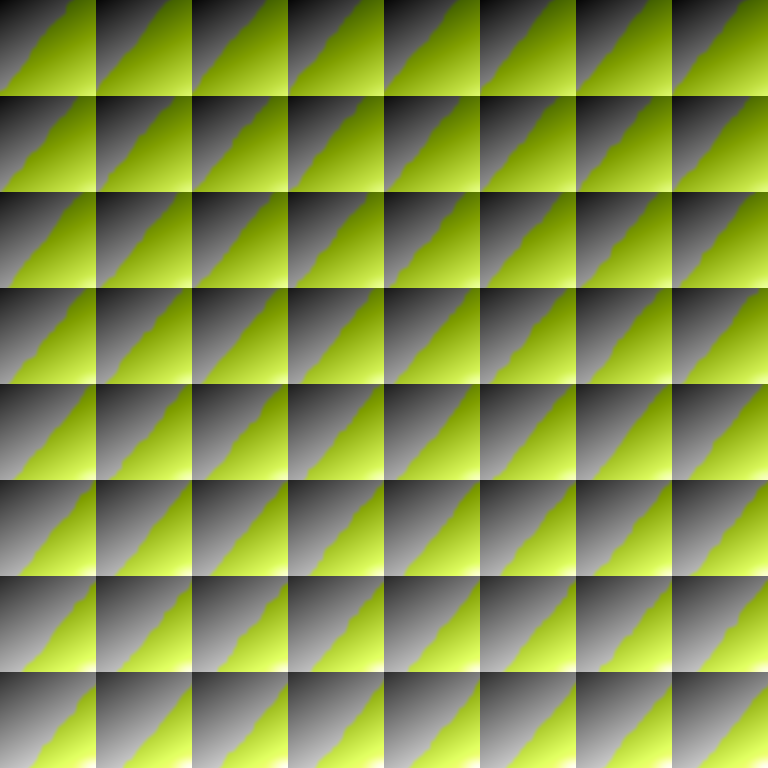
Give the GLSL for this pattern, as a Shadertoy shader.

```glsl
// An 8 by 8 grid of shaded tiles, each split by a ragged diagonal into grey and lime.
// A linear ramp lights each tile from its top left to its bottom right corner;
// lower rows are brighter, and their diagonals sit further to the right.
#define TILES 8.0
#define RAMP vec2(0.30, 0.53)          // light gained across and down a tile
#define BASE_LIGHT vec2(0.02, 0.18)    // corner light in the top and bottom row
#define SPLIT vec2(0.77, 1.09)         // diagonal position in the top and bottom row
#define SLANT 0.80
#define EDGE_SOFTNESS 0.04
#define RAGGEDNESS 0.075
#define RAG_FREQUENCY 6.0
#define LIME_SHIFT vec3(0.0, 0.12, -0.50)
#define GLINT_RADIUS 0.16
#define SAMPLES 2

float hash(vec2 p) {
    vec3 q = fract(vec3(p.xyx) * 0.1031);
    q += dot(q, q.yzx + 33.33);
    return fract((q.x + q.y) * q.z);
}

// Smooth one-dimensional noise, with a separate track for each seed
float noise(float x, float seed) {
    float i = floor(x);
    float f = x - i;
    f = f * f * (3.0 - 2.0 * f);
    return mix(hash(vec2(i, seed)), hash(vec2(i + 1.0, seed)), f);
}

// Colour at a point given in tile units, counted from the upper left
vec3 tileColor(vec2 p) {
    vec2 cell = floor(p);
    vec2 uv = p - cell;
    float descent = cell.y / (TILES - 1.0);

    // Shading ramp
    float light = mix(BASE_LIGHT.x, BASE_LIGHT.y, descent) + dot(uv, RAMP);
    vec3 grey = vec3(light);
    vec3 lime = clamp(grey + LIME_SHIFT, 0.0, 1.0);

    // Ragged diagonal, different in every tile
    float along = (uv.y - uv.x + 2.0) * RAG_FREQUENCY;
    float seed = cell.x + cell.y * TILES + 1.0;
    float rag = 0.7 * noise(along, seed) + 0.3 * noise(along * 2.3, seed + 80.0) - 0.5;
    float side = uv.x + SLANT * uv.y - mix(SPLIT.x, SPLIT.y, descent) + RAGGEDNESS * rag;
    vec3 color = mix(grey, lime, smoothstep(-EDGE_SOFTNESS, EDGE_SOFTNESS, side));

    // Pale glint in the lower right corner, stronger in lower rows
    float glint = 1.0 - smoothstep(0.0, GLINT_RADIUS, length((1.0 - uv) * vec2(0.6, 1.0)));
    return mix(color, vec3(1.0), glint * mix(0.1, 0.9, descent));
}

void mainImage(out vec4 fragColor, in vec2 fragCoord) {
    // Average several samples per pixel to smooth the tile borders
    vec3 sum = vec3(0.0);
    for (int j = 0; j < SAMPLES; j++) {
        for (int i = 0; i < SAMPLES; i++) {
            vec2 offset = (vec2(i, j) + 0.5) / float(SAMPLES) - 0.5;
            vec2 uv = (fragCoord + offset) / iResolution.xy;
            sum += tileColor(vec2(uv.x, 1.0 - uv.y) * TILES);
        }
    }
    fragColor = vec4(sum / float(SAMPLES * SAMPLES), 1.0);
}
```
